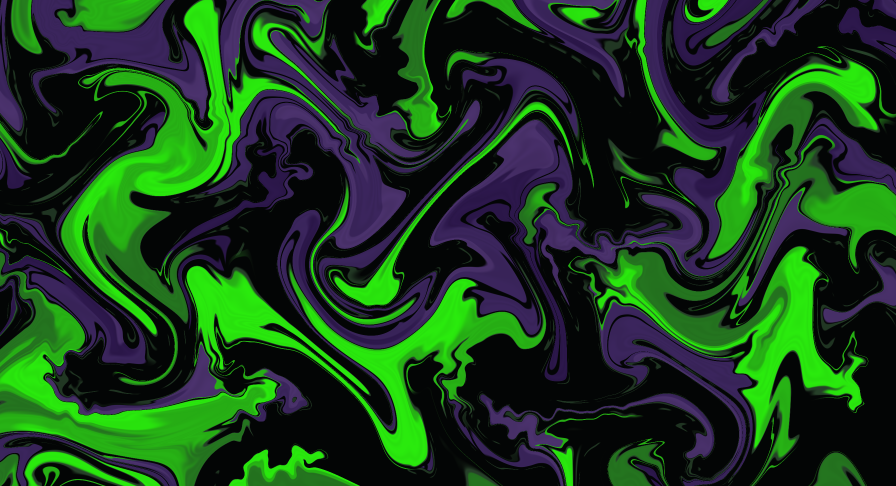
This background is drawn by a Shadertoy shader. Its source:

```glsl
// Poured marbled paint: black, purple and green dyes folded into tendrils.
// Points are carried back through swirling divergence-free flows, then smooth
// noise fields decide which dye lies there; a sample grid smooths the edges.

const vec3 BLACK  = vec3(0.012, 0.018, 0.018);
const vec3 PURPLE = vec3(0.225, 0.142, 0.355);
const vec3 PLUM   = vec3(0.17, 0.09, 0.29);
const vec3 LILAC  = vec3(0.31, 0.21, 0.44);
const vec3 RIM    = vec3(0.15, 0.25, 0.16);
const vec3 DEEP   = vec3(0.14, 0.45, 0.12);
const vec3 MID    = vec3(0.15, 0.69, 0.08);
const vec3 BRIGHT = vec3(0.16, 0.90, 0.05);

const float ZOOM         = 1.48;   // larger makes all features smaller
const float GREEN_LEVEL  = 0.13;   // higher leaves less green
const float PURPLE_LEVEL = 0.075;  // higher leaves less purple
const float GAP          = 0.05;   // black outline around green
const float SOFTNESS     = 0.005;  // blending where two dyes meet
const float DYE_SCALE    = 2.7;    // dye patches per unit of flow space
const int   FLOW_STEPS   = 4;
const int   GRID         = 3;      // samples per side of a pixel

vec2 gradientAt(ivec2 cell) {
    uint h = uint(cell.x) * 1597334677u ^ uint(cell.y) * 3812015801u;
    h = (h ^ (h >> 15)) * 2246822519u;
    h = (h ^ (h >> 13)) * 3266489917u;
    h ^= h >> 16;
    float angle = float(h & 65535u) * 6.28318 / 65536.0;
    return vec2(cos(angle), sin(angle));
}

// Gradient noise: value in x, its derivatives in yz.
vec3 noise(vec2 p) {
    ivec2 i = ivec2(floor(p));
    vec2 f = fract(p);
    vec2 u = f * f * f * (f * (f * 6.0 - 15.0) + 10.0);
    vec2 du = 30.0 * f * f * (f * (f - 2.0) + 1.0);
    vec2 ga = gradientAt(i);
    vec2 gb = gradientAt(i + ivec2(1, 0));
    vec2 gc = gradientAt(i + ivec2(0, 1));
    vec2 gd = gradientAt(i + ivec2(1, 1));
    float a = dot(ga, f);
    float b = dot(gb, f - vec2(1.0, 0.0));
    float c = dot(gc, f - vec2(0.0, 1.0));
    float d = dot(gd, f - vec2(1.0));
    float k = a - b - c + d;
    float value = a + u.x * (b - a) + u.y * (c - a) + u.x * u.y * k;
    vec2 slope = ga + u.x * (gb - ga) + u.y * (gc - ga) + u.x * u.y * (ga - gb - gc + gd)
               + du * (u.yx * k + vec2(b, c) - a);
    return vec3(value, slope);
}

// Carries a point along the curl of a noise field.
vec2 swirl(vec2 p, float scale, float time, vec2 seed) {
    for (int i = 0; i < FLOW_STEPS; i++) {
        vec2 slope = noise(p * scale + seed).yz;
        p += vec2(slope.y, -slope.x) * time / (scale * float(FLOW_STEPS));
    }
    return p;
}

float dye(vec2 q, vec2 seed) {
    return noise(q * DYE_SCALE + seed).x + 0.32 * noise(q * DYE_SCALE * 2.3 + seed.yx).x;
}

// Soft-edged band of the given half width around zero.
float band(float x, float halfWidth) {
    return 1.0 - smoothstep(halfWidth * 0.6, halfWidth, abs(x));
}

float edgeStep(float x) {
    return smoothstep(-SOFTNESS, SOFTNESS, x);
}

vec3 paint(vec2 p) {
    // Combed fringes in a few patches, then broad folds and smaller curls
    vec2 q = p * ZOOM;
    float fringe = smoothstep(0.12, 0.32, noise(q * 2.6 + vec2(31.3, 8.7)).x);
    q = swirl(q, 15.0, 0.42 * fringe, vec2(5.2, 61.7));
    q = swirl(q, 1.8, 0.44, vec2(12.4, 3.1));
    q = swirl(q, 3.3, 0.46, vec2(47.9, 22.6));
    q = swirl(q, 6.0, 0.34, vec2(9.6, 74.2));

    // Green gathers to the left, purple towards the top
    float green = dye(q, vec2(17.3, 41.8)) + 0.08 * (0.9 - p.x);
    float violet = dye(q, vec2(63.1, 28.4)) + 0.26 * (p.y - 0.5);
    float tone = noise(q * 2.3 + vec2(83.5, 14.9)).x;
    float vein = noise(q * 3.4 + vec2(26.7, 55.3)).x;

    // Purple with layered tints, cut by black veins
    float inside = violet - PURPLE_LEVEL;
    vec3 tint = mix(PLUM, PURPLE, smoothstep(-0.16, -0.12, tone));
    tint = mix(tint, LILAC, 0.7 * smoothstep(0.17, 0.20, vein + 0.3 * tone));
    tint *= 1.0 + 0.03 * sin(violet * 42.0);
    float purple = edgeStep(inside) * (1.0 - band(vein + 0.08, 0.026));
    vec3 col = mix(BLACK, tint, purple);

    // Broken grey-green threads beside the purple
    float broken = smoothstep(-0.12, 0.05, noise(p * 34.0).x);
    float sparse = smoothstep(-0.08, 0.04, tone);
    col = mix(col, RIM, 0.85 * sparse * band(inside + 0.018, 0.014));
    col = mix(col, RIM, 0.8 * broken * band(inside + 0.085, 0.012));

    // Black outline, with a fine green thread in places
    float edge = green - GREEN_LEVEL;
    col = mix(col, BLACK, edgeStep(edge + GAP));
    float threaded = smoothstep(-0.04, 0.1, vein);
    col = mix(col, mix(RIM, MID, threaded), threaded * band(edge + GAP, 0.011));

    // Green with a dark rim and flowing tonal layers
    float layer = tone + 0.25 * vein + 0.01 * sin(green * 55.0);
    vec3 leaf = mix(DEEP, MID, smoothstep(-0.18, -0.11, layer));
    leaf = mix(leaf, BRIGHT, smoothstep(0.04, 0.11, layer));
    leaf *= 1.0 + 0.02 * sin(green * 70.0 + tone * 20.0);
    leaf = mix(RIM, leaf, smoothstep(0.010, 0.024, edge));
    return mix(col, leaf, edgeStep(edge));
}

void mainImage(out vec4 fragColor, in vec2 fragCoord) {
    vec3 sum = vec3(0.0);
    for (int j = 0; j < GRID; j++)
        for (int i = 0; i < GRID; i++) {
            vec2 offset = (vec2(i, j) + 0.5) / float(GRID) - 0.5;
            sum += paint((fragCoord + offset) / iResolution.y);
        }
    fragColor = vec4(sum / float(GRID * GRID), 1.0);
}
```
